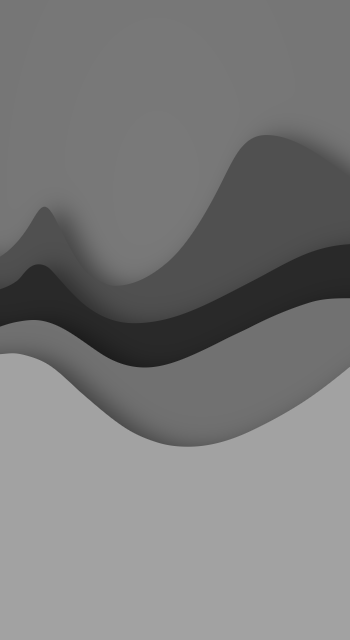
Give the GLSL for this background, as a Shadertoy shader.

```glsl
// Stacked grey paper waves, each casting a soft shadow to the right on the sheet behind.
// Crests are cubic Hermite curves through knots (x, height, slope), in canvas fractions;
// shadows are Gaussian blurs: sampled across x, solved with a logistic curve along y.

const int KNOTS = 11;

// Height and slope of a crest at x.
vec2 crest(vec3 knots[KNOTS], float x) {
    x = clamp(x, 0.0, 1.0);
    vec3 a = knots[0], b = knots[1];
    for (int i = 1; i < KNOTS - 1; i++) {
        if (x >= knots[i].x) {
            a = knots[i];
            b = knots[i + 1];
        }
    }
    float w = b.x - a.x, t = (x - a.x) / w, s = 1.0 - t;
    float y = s * s * (1.0 + 2.0 * t) * a.y + t * t * (3.0 - 2.0 * t) * b.y
            + w * t * s * (s * a.z - t * b.z);
    float slope = 6.0 * t * s * (b.y - a.y) / w
                + s * (1.0 - 3.0 * t) * a.z + t * (3.0 * t - 2.0) * b.z;
    return vec2(y, slope);
}

// Blurred coverage of the sheet, shifted right.
float shadow(vec3 knots[KNOTS], vec2 p) {
    vec2 blur = vec2(0.033, 0.018);
    p -= vec2(0.041, -0.003);
    float sum = 0.0, total = 0.0;
    for (int i = -6; i <= 6; i++) {
        float k = float(i) * 0.4;
        float weight = exp(-0.5 * k * k);
        float depth = (crest(knots, p.x + k * blur.x).x - p.y) / blur.y;
        sum += weight / (1.0 + exp(clamp(-1.702 * depth, -30.0, 30.0)));
        total += weight;
    }
    return sum / total;
}

// Lays one sheet and its shadow over the sheets behind it.
float lay(float behind, vec3 knots[KNOTS], vec2 p, float grey) {
    vec2 c = crest(knots, p.x);
    float steep = length(vec2(1.0, c.y * iResolution.y / iResolution.x));
    float inside = clamp((c.x - p.y) * iResolution.y / steep + 0.5, 0.0, 1.0);
    return mix(behind * (1.0 - 0.43 * shadow(knots, p)), grey, inside);
}

void mainImage(out vec4 fragColor, in vec2 fragCoord) {
    vec2 p = fragCoord / iResolution.xy;

    // Backdrop, a touch brighter in the middle
    float grey = 0.462 + 0.012 * exp(-8.0 * dot(p - vec2(0.45, 0.7), p - vec2(0.45, 0.7)));

    // Tall hills
    grey = lay(grey, vec3[KNOTS](
        vec3(0.0, 0.599, 0.33), vec3(0.084, 0.648, 0.87), vec3(0.127, 0.677, 0.0),
        vec3(0.179, 0.635, -1.09), vec3(0.263, 0.568, -0.3), vec3(0.328, 0.5534, 0.0),
        vec3(0.478, 0.59, 0.47), vec3(0.622, 0.703, 1.06), vec3(0.682, 0.764, 0.76),
        vec3(0.761, 0.789, 0.0), vec3(1.0, 0.723, -0.41)), p, 0.314);

    // Dark ribbon
    grey = lay(grey, vec3[KNOTS](
        vec3(0.0, 0.548, 0.19), vec3(0.048, 0.561, 0.41), vec3(0.079, 0.5794, 0.5),
        vec3(0.11, 0.587, 0.0), vec3(0.148, 0.577, -0.6), vec3(0.239, 0.525, -0.45),
        vec3(0.383, 0.495, 0.0), vec3(0.526, 0.51, 0.2), vec3(0.718, 0.56, 0.28),
        vec3(0.885, 0.6055, 0.2), vec3(1.0, 0.6185, 0.03)), p, 0.161);

    // Mid-grey valley
    grey = lay(grey, vec3[KNOTS](
        vec3(0.0, 0.4896, 0.19), vec3(0.048, 0.497, 0.1), vec3(0.096, 0.5, 0.0),
        vec3(0.179, 0.487, -0.29), vec3(0.287, 0.448, -0.36), vec3(0.414, 0.4258, 0.0),
        vec3(0.55, 0.4453, 0.24), vec3(0.64, 0.469, 0.28), vec3(0.718, 0.4896, 0.28),
        vec3(0.885, 0.5273, 0.17), vec3(1.0, 0.534, 0.0)), p, 0.443);

    // Light foreground
    grey = lay(grey, vec3[KNOTS](
        vec3(0.0, 0.4466, 0.03), vec3(0.036, 0.448, 0.0), vec3(0.085, 0.443, -0.16),
        vec3(0.132, 0.4323, -0.31), vec3(0.239, 0.383, -0.47), vec3(0.359, 0.331, -0.35),
        vec3(0.45, 0.3086, -0.17), vec3(0.538, 0.302, 0.0), vec3(0.718, 0.327, 0.26),
        vec3(0.861, 0.37, 0.35), vec3(1.0, 0.427, 0.45)), p, 0.637);

    fragColor = vec4(vec3(grey), 1.0);
}
```
